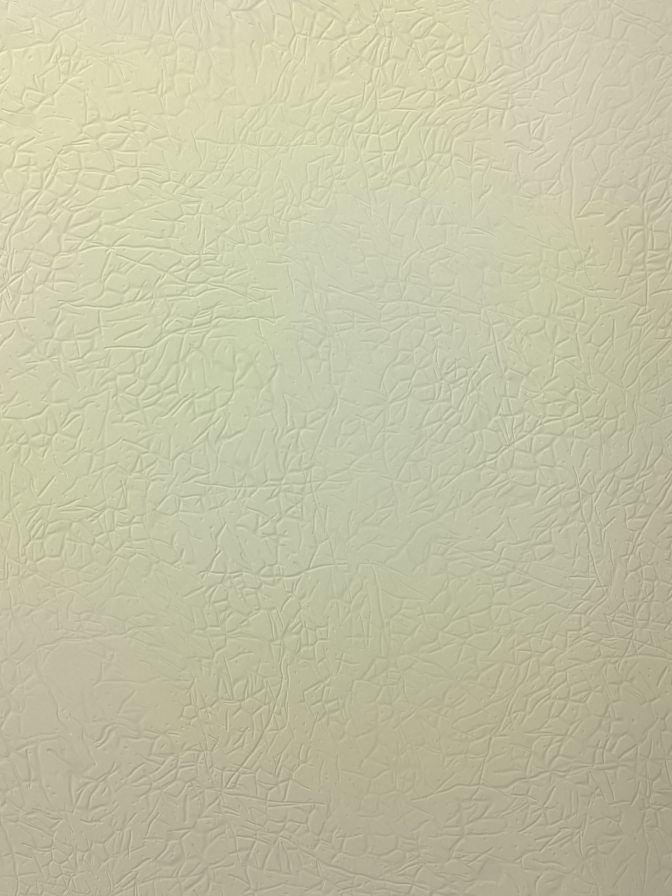
This texture is drawn by a WebGL 2 fragment shader. Its source:

```glsl
#version 300 es
precision highp float;
// Cream embossed leatherette under soft light from the upper left.
// Broken cell grooves, short strokes, long creases and pits form a height
// field; its slope toward the light shades a smooth gradient of warm tones.

uniform vec2 u_resolution;
out vec4 fragColor;

float hash(vec2 p) {
    vec3 q = fract(p.xyx * 0.1031);
    q += dot(q, q.yzx + 33.33);
    return fract((q.x + q.y) * q.z);
}

vec2 hash2(vec2 p) {
    return vec2(hash(p), hash(p + 57.3));
}

float noise(vec2 p) {
    vec2 i = floor(p), f = fract(p);
    f = f * f * (3.0 - 2.0 * f);
    return mix(mix(hash(i), hash(i + vec2(1, 0)), f.x),
               mix(hash(i + vec2(0, 1)), hash(i + vec2(1, 1)), f.x), f.y);
}

// Signed two-channel noise used to bend the domain
vec2 bend(vec2 p, float frequency, float amount) {
    return amount * (vec2(noise(p * frequency), noise(p * frequency + 41.7)) - 0.5);
}

// Grooves along the borders of irregular cells
float cellGrooves(vec2 p, float size, float width) {
    vec2 q = p / size, id = floor(q);
    float nearest = 9.0, second = 9.0;
    for (int y = -1; y <= 1; y++)
    for (int x = -1; x <= 1; x++) {
        vec2 cell = id + vec2(x, y);
        float d = length(cell + hash2(cell + 11.0) - q);
        second = min(second, max(nearest, d));
        nearest = min(nearest, d);
    }
    return 1.0 - smoothstep(0.0, width, second - nearest);
}

// One tapered stroke per grid cell, loosely following a slow direction field;
// halfLength and width are in cells
float strokes(vec2 p, float size, float halfLength, float width, float seed) {
    vec2 q = p / size, id = floor(q);
    float depth = 0.0;
    for (int y = -1; y <= 1; y++)
    for (int x = -1; x <= 1; x++) {
        vec2 cell = id + vec2(x, y);
        vec2 trait = hash2(cell + seed + 17.0);
        float angle = 7.0 * noise(cell * size * 3.5 + 5.0) + 2.2 * (trait.x - 0.5);
        vec2 dir = vec2(cos(angle), sin(angle));
        vec2 v = q - cell - hash2(cell + seed);
        float t = clamp(dot(v, dir), -halfLength, halfLength);
        float taper = width * (1.0 - 0.5 * abs(t) / halfLength);
        float groove = 1.0 - smoothstep(0.0, taper, length(v - dir * t));
        depth = max(depth, groove * (0.35 + 0.65 * trait.y));
    }
    return depth;
}

// Depth of the embossing, 0 on the flats and 1 in the deepest grooves
float embossDepth(vec2 p) {
    vec2 q = p + bend(p, 5.0, 0.07) + bend(p, 20.0, 0.016) + bend(p, 75.0, 0.005);
    float broken = smoothstep(0.3, 0.65, noise(q * 42.0 + 9.0));
    float strength = 0.55 + 0.45 * smoothstep(0.25, 0.7, noise(p * 7.0 + 3.0));
    float depth = cellGrooves(q, 0.021, 0.27) * broken * 0.8;
    depth = max(depth, strokes(q, 0.023, 0.62, 0.13, 3.0) * 0.9);
    depth = max(depth, strokes(q, 0.095, 0.88, 0.036, 71.0));
    depth = max(depth, strokes(q, 0.017, 0.08, 0.15, 131.0) * 0.6);
    return depth * strength;
}

// Broad colour of the sheet: light top left, dull bottom, cool green centre
vec3 sheetColour(vec2 uv, vec2 p) {
    vec3 low = vec3(0.695, 0.672, 0.585);
    vec3 middle = vec3(0.780, 0.768, 0.662);
    vec3 high = vec3(0.848, 0.826, 0.718);
    vec3 colour = mix(low, middle, smoothstep(0.0, 0.55, uv.y));
    colour = mix(colour, high, smoothstep(0.45, 0.95, uv.y));
    colour *= 1.035 - 0.06 * uv.x - 0.05 * smoothstep(0.8, 1.0, uv.x);
    float centre = 1.0 - smoothstep(0.05, 0.5, length((uv - vec2(0.48, 0.56)) * vec2(0.85, 1.0)));
    colour *= mix(vec3(1.0), vec3(0.975, 1.012, 1.025), centre);
    float yellow = smoothstep(0.4, 0.8, noise(p * 4.5 + 21.0));
    return colour * mix(vec3(1.0), vec3(1.0, 1.008, 0.965), yellow);
}

void main() {
    vec2 uv = gl_FragCoord.xy / u_resolution;
    vec2 p = gl_FragCoord.xy / u_resolution.y;

    // Slope toward the light from two height samples
    vec2 toLight = normalize(vec2(-0.65, 0.76)) * 0.0012;
    float lightSide = embossDepth(p + toLight);
    float farSide = embossDepth(p - toLight);
    float slope = lightSide - farSide;
    float cavity = 0.5 * (lightSide + farSide);

    // Soft unevenness and fine grain
    float mottling = noise(p * 60.0) - 0.5;
    float grain = noise(p * 380.0) - 0.5;

    vec3 colour = sheetColour(uv, p);
    colour *= 1.0 + 0.13 * slope - 0.025 * cavity + 0.012 * mottling + 0.018 * grain;
    fragColor = vec4(colour, 1.0);
}
```
